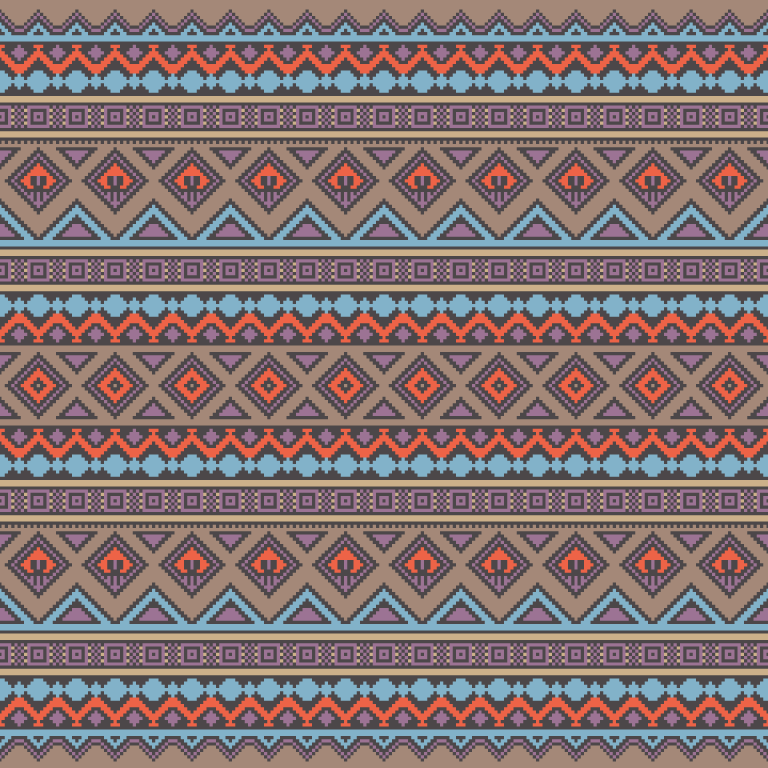
A Shadertoy shader for this pattern:

```glsl
const vec3 DARK = vec3(.30, .28, .285);
const vec3 TAN = vec3(.645, .535, .47);
const vec3 BEIGE = vec3(.80, .69, .54);
const vec3 MAUVE = vec3(.61, .45, .58);
const vec3 BLUE = vec3(.51, .70, .79);
const vec3 ORANGE = vec3(.93, .39, .28);

// Triangle pointing toward the diamond row; e is the distance from its axis
vec3 triangle(int e, int h, vec3 ground) {
    if (h > 10 || e > h - 4) return ground;
    return h < 10 && e <= h - 6 ? MAUVE : DARK;
}

// Nested diamond: dark rim, stitched line, bright core
vec3 diamond(int x, int y, vec3 ground) {
    int s = x + abs(y);
    if (s > 10) return ground;
    if (s == 8) return MAUVE;
    if (s >= 3 && s <= 5) return ORANGE;
    return s == 0 ? TAN : DARK;
}

vec3 diamondBand(int x, int d) {
    if (d > 12) return DARK;
    return diamond(x, d, triangle(12 - x, d, TAN));
}

// Diamonds with an arched core above a row of stepped peaks
vec3 archBand(int x, int t) {
    int e = 12 - x, q = t + 4, s = x + abs(q);
    if (s <= 7) {
        if (x == 0 && abs(q) <= 1) return MAUVE;
        if (x <= 2 && q >= -1 && q <= 2 && s <= 3) return DARK;
        if (q > 3) return (x & 1) == 0 ? MAUVE : DARK;
        return s <= 5 && q <= 2 ? ORANGE : DARK;
    }
    if (s <= 10) return diamond(x, q, TAN);
    if (t == -16) return (x & 1) == 0 ? DARK : TAN;
    if (t >= 15) return BLUE;
    int g = t - 4 - e;
    if (g > 2) return t >= 10 && t <= 13 && e <= t - 9 ? MAUVE : DARK;
    if (g >= 0) return BLUE;
    if (g >= -2) return DARK;
    return triangle(e, -q, TAN);
}

// Concentric squares separated by checks, between two pale stripes
vec3 squareBand(int u, int v) {
    int a = abs(v), e = 6 - u;
    if (a == 5 || a == 6) return BEIGE;
    if (a > 3) return DARK;
    if (u <= 3) return (max(u, a) & 1) == 1 ? MAUVE : DARK;
    if (((e + a) & 1) == 1) return DARK;
    return e == 2 ? BEIGE : MAUVE;
}

// Bright zigzag holding small diamonds, with a chain of beads beside it
vec3 zigzagBand(int u, int d) {
    int e = 6 - u, w = d - min(u, 5), b = abs(d - 25);
    if ((w >= 15 && w <= 17) || (d == 14 && u <= 1)) return ORANGE;
    if (e + abs(d - 16) <= 2) return MAUVE;
    if (b <= 3 && (u + b <= 4 || e + b <= 2)) return BLUE;
    return DARK;
}

// Stepped waves along the outer borders
vec3 borderBand(int u, int d) {
    int g = d + min(u, 5);
    if (d < 110) return BLUE;
    if (g < 112) return DARK;
    if (g < 114) return BLUE;
    if (g < 116) return DARK;
    if (g == 116) return MAUVE;
    return g == 117 ? DARK : TAN;
}

vec3 weave(vec2 p) {
    int column = int(floor(p.x * 240. + .5));
    int r = int(floor((1. - p.y) * 240.)) - 120;
    int x = abs(column % 24 - 12), u = min(x, 12 - x), d = abs(r);
    if (d >= 108) return borderBand(u, d);
    if (abs(d - 60) <= 16) return archBand(x, r - (r < 0 ? -60 : 60));
    // Stripes outside the arch band mirror those inside it
    int m = d > 60 ? 120 - d : d;
    if (m <= 13) return diamondBand(x, m);
    if (m < 30) return zigzagBand(u, m);
    return squareBand(u, m - 36);
}

void mainImage(out vec4 fragColor, in vec2 fragCoord) {
    // Average a grid of samples to smooth the cell edges
    vec3 sum = vec3(0.);
    for (int j = 0; j < 4; j++)
        for (int i = 0; i < 4; i++) {
            vec2 offset = (vec2(i, j) - 1.5) / 4.;
            sum += weave((fragCoord + offset) / iResolution.y);
        }
    fragColor = vec4(sum / 16., 1.);
}
```
